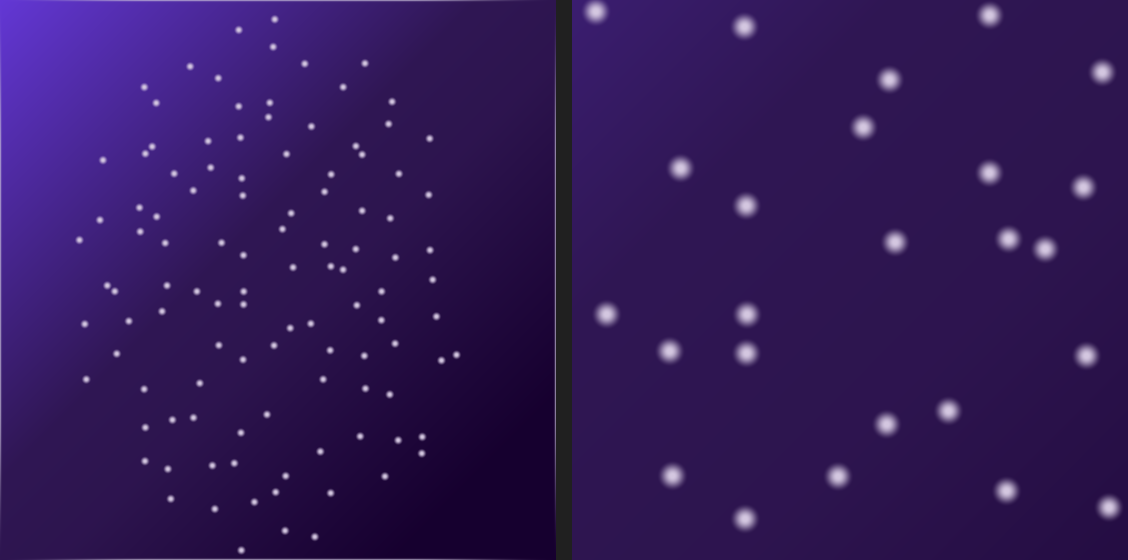
Left, the full canvas; right, a detail of the centre.
Reproduce this background procedurally as a Shadertoy shader.

```glsl
// Violet diagonal gradient with a scattered oval of soft pale dots and a faint glowing rim.

const vec3 DOT_COLOR = vec3(0.83, 0.78, 0.88);
const vec3 RIM_COLOR = vec3(0.80, 0.77, 0.86);

// Sine-free hash: three values in 0..1 per cell
vec3 hash32(vec2 p) {
    vec3 q = fract(vec3(p.xyx) * vec3(0.1031, 0.1030, 0.0973));
    q += dot(q, q.yxz + 33.33);
    return fract((q.xxy + q.yzz) * q.zyx);
}

// t runs from the upper left (0) to the lower right (1)
vec3 diagonalGradient(float t) {
    vec3 violet = vec3(0.388, 0.216, 0.835);
    vec3 plum   = vec3(0.184, 0.086, 0.325);
    vec3 dusk   = vec3(0.176, 0.080, 0.308);
    vec3 night  = vec3(0.088, 0.000, 0.185);
    vec3 color = mix(violet, plum, clamp(t / 0.43, 0.0, 1.0));
    color = mix(color, dusk, smoothstep(0.43, 0.55, t));
    return mix(color, night, clamp((t - 0.55) / 0.30, 0.0, 1.0));
}

// Jittered dots, kept only inside an ellipse and thinned toward its border
float scatteredDots(vec2 p, vec2 center, vec2 radii, float cells, float dotRadius) {
    vec2 home = floor(p * cells);
    float coverage = 0.0;
    for (int y = -1; y <= 1; y++) {
        for (int x = -1; x <= 1; x++) {
            vec2 cell = home + vec2(x, y);
            vec3 rnd = hash32(cell + 17.0);
            vec2 pos = (cell + mix(vec2(0.06), vec2(0.94), rnd.xy)) / cells;
            vec2 e = (pos - center) / radii;
            float r2 = dot(e, e);
            float keep = step(r2, 1.0) * step(rnd.z, 1.0 - 0.3 * r2);
            float spot = 1.0 - smoothstep(0.0008, dotRadius, length(p - pos));
            coverage = max(coverage, keep * spot);
        }
    }
    return coverage;
}

// Fades a rim toward both ends of its side
float sideFade(float along) {
    return smoothstep(0.0, 0.28, along) * smoothstep(1.0, 0.72, along);
}

// Thin glow hugging the four canvas edges
float rimGlow(vec2 p, vec2 size, float width) {
    vec2 d = min(p, size - p) / width;
    vec2 glow = exp(-d * d);
    vec2 uv = p / size;
    return max(glow.x * sideFade(uv.y), glow.y * sideFade(uv.x));
}

void mainImage(out vec4 fragColor, in vec2 fragCoord) {
    vec2 uv = fragCoord / iResolution.xy;
    vec2 p = fragCoord / iResolution.y;
    vec2 size = vec2(iResolution.x / iResolution.y, 1.0);

    vec3 color = diagonalGradient(0.5 * (uv.x + 1.0 - uv.y));

    vec2 center = size * vec2(0.485, 0.5);
    vec2 radii = size * vec2(0.365, 0.49);
    float dots = scatteredDots(p, center, radii, 15.0, 0.0094);
    color = mix(color, DOT_COLOR, dots);

    color = mix(color, RIM_COLOR, 0.75 * rimGlow(p, size, 0.0022));
    fragColor = vec4(color, 1.0);
}
```
